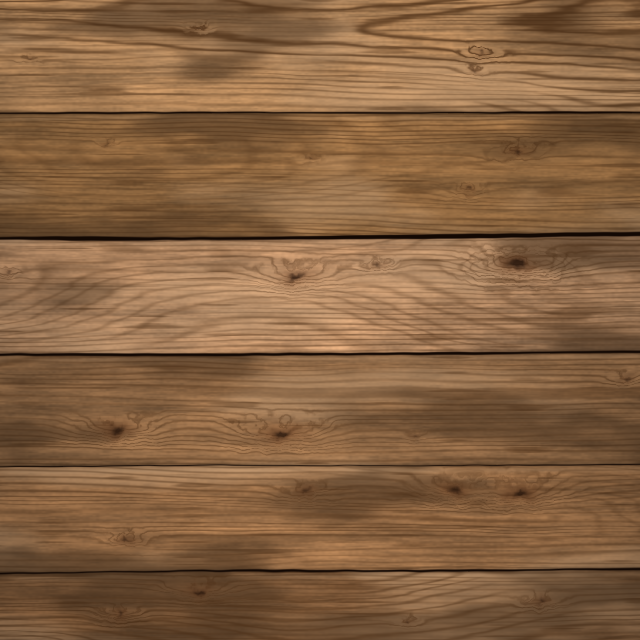
This texture is drawn by a Shadertoy shader. Its source:

```glsl
// Six weathered timber boards stacked across the canvas, split by thin dark gaps.
// Growth rings are contour lines of a stretched noise field that bulges at knots;
// fibres, cracks, stains and pale wear are layered over each board's own tone.

const int BOARDS = 6;
const int KNOTS = 4;                       // knots per board
// Boards and gaps are listed from the bottom up.
const float GAP_Y[5] = float[5](0.109, 0.273, 0.447, 0.630, 0.824);
const float GAP_HALF[5] = float[5](0.0014, 0.0006, 0.0016, 0.0032, 0.0014);
const float GAP_TILT[5] = float[5](0.005, 0.003, 0.004, 0.006, 0.004);
const float FIGURE[6] = float[6](0.60, 0.25, 0.60, 0.35, 0.25, 1.0);
const vec3 TONE[6] = vec3[6](
    vec3(0.485, 0.345, 0.225), vec3(0.61, 0.44, 0.29), vec3(0.56, 0.41, 0.275),
    vec3(0.71, 0.54, 0.395), vec3(0.56, 0.405, 0.25), vec3(0.68, 0.51, 0.345));
const vec3 LATEWOOD = vec3(0.28, 0.17, 0.08);
const vec3 STAIN = vec3(0.27, 0.19, 0.12);
const vec3 KNOT_RED = vec3(0.36, 0.20, 0.10);
const vec3 PALE = vec3(0.79, 0.64, 0.49);
const vec3 GAP_COLOR = vec3(0.07, 0.03, 0.012);
const float RING_FREQ = 105.0;             // growth rings per canvas height
const float FIGURE_FREQ = 100.0;           // density of the arched figure

float hash(vec2 p) {
    vec3 q = fract(p.xyx * vec3(0.1031, 0.1030, 0.0973));
    q += dot(q, q.yzx + 33.33);
    return fract((q.x + q.y) * q.z);
}

float noise(vec2 p) {
    vec2 i = floor(p), f = fract(p);
    f = f * f * (3.0 - 2.0 * f);
    return mix(mix(hash(i), hash(i + vec2(1, 0)), f.x),
               mix(hash(i + vec2(0, 1)), hash(i + vec2(1, 1)), f.x), f.y);
}

float fbm(vec2 p) {
    float sum = 0.0, amp = 0.533;
    for (int i = 0; i < 4; i++) {
        sum += amp * noise(p);
        p = p * 2.03 + 17.3;
        amp *= 0.5;
    }
    return sum;
}

// Dark line once per unit of phase, faded where it is too fine to resolve.
float ringLine(float phase, float sharpness) {
    float wave = pow(0.5 + 0.5 * sin(6.2832 * phase), sharpness);
    return wave * (1.0 - smoothstep(0.3, 0.8, fwidth(phase)));
}

void mainImage(out vec4 fragColor, in vec2 fragCoord) {
    vec2 p = fragCoord / iResolution.xy;
    float px = 1.0 / iResolution.y;

    // Find the board, its extent and the coverage of the gaps.
    int board = 0;
    float low = -0.04, high = 0.99, gap = 0.0, edgeShade = 0.0, edgeLight = 0.0;
    for (int i = 0; i < BOARDS - 1; i++) {
        float row = float(i);
        float edge = GAP_Y[i] + GAP_TILT[i] * (p.x - 0.5)
                   + 0.004 * (noise(vec2(p.x * 3.0, row * 7.3)) - 0.5)
                   + 0.0012 * (noise(vec2(p.x * 35.0, row * 3.1)) - 0.5);
        float width = GAP_HALF[i] * (0.6 + 0.8 * noise(vec2(p.x * 7.0, row + 40.0)));
        float d = p.y - edge;
        gap = max(gap, 1.0 - smoothstep(width - px, width + px, abs(d)));
        edgeShade += exp(-abs(d) / 0.004);
        edgeLight += step(d, 0.0) * exp(-pow((d + 0.008) / 0.004, 2.0));
        if (d > 0.0) { board = i + 1; low = GAP_Y[i]; }
    }
    if (board < BOARDS - 1) high = GAP_Y[board];
    float id = float(board);
    vec2 q = p + vec2(id * 13.7, id * 5.9);

    // Knots bend the rings around a small ragged core; most are small.
    float bulge = 0.0, core = 0.0, halo = 0.0;
    vec2 ragged = vec2(fbm(q * 45.0), fbm(q * 45.0 + 60.0)) - 0.5;
    for (int k = 0; k < KNOTS; k++) {
        vec2 seed = vec2(float(k) + 3.0, id * 9.0 + 2.0);
        float size = mix(0.35, 1.4, pow(hash(seed + 31.0), 2.0));
        vec2 center = vec2((float(k) + hash(seed)) / float(KNOTS),
                           mix(low, high, 0.18 + 0.64 * hash(seed + 17.0)));
        vec2 d = (p - center + ragged * 0.022) / size;
        vec2 wide = d / vec2(0.060, 0.018), near = d / vec2(0.024, 0.012);
        vec2 tight = d / vec2(0.009, 0.005);
        bulge += 0.03 * size * exp(-dot(wide, wide));
        halo += size * exp(-dot(near, near));
        core += size * exp(-dot(tight, tight));
    }

    // Growth rings, with irregular spacing and strength.
    float field = p.y + 0.035 * fbm(q * vec2(1.6, 8.0)) + bulge;
    float rings = ringLine(field * RING_FREQ + 2.2 * noise(vec2(q.x, field * 50.0)), 3.0);
    rings *= 0.1 + 1.2 * noise(q * vec2(3.0, 30.0));

    // Arched figure: bold crisp contours gathered in patches.
    float arch = 0.35 * p.y + 0.09 * noise(q * vec2(2.0, 9.0)) + 0.010 * fbm(q * vec2(7.0, 40.0)) + bulge;
    float patches = smoothstep(0.38, 0.60, fbm(q * vec2(1.8, 9.0) + 80.0));
    float figure = ringLine(arch * FIGURE_FREQ + noise(vec2(q.x, arch * 60.0)), 4.5);
    figure *= patches * FIGURE[board];

    // Fine surface texture, cracks and broad discolouration.
    float fibre = 0.55 * noise(q * vec2(14.0, 230.0)) + 0.45 * noise(q * vec2(60.0, 430.0)) - 0.5;
    float grit = noise(q * vec2(190.0, 330.0)) - 0.5;
    float streak = fbm(q * vec2(2.5, 42.0)) - 0.5;
    float cracks = smoothstep(0.78, 0.95, noise(q * vec2(9.0, 170.0)));
    float stain = smoothstep(0.50, 0.74, fbm(q * vec2(3.5, 13.0) + 25.0));
    float wear = smoothstep(0.48, 0.70, fbm(q * vec2(2.8, 11.0) + 140.0));
    float mottling = fbm(q * vec2(11.0, 25.0)) - 0.5;

    vec3 color = TONE[board] * (1.0 + 0.27 * fibre + 0.07 * grit + 0.40 * streak + 0.30 * mottling);
    color = mix(color, PALE, 0.40 * wear + 0.22 * min(edgeLight, 1.0));
    color = mix(color, STAIN, 0.54 * stain);
    color = mix(color, LATEWOOD, 0.36 * rings + 0.68 * figure * (1.0 - 0.36 * rings));
    color = mix(color, LATEWOOD, 0.36 * cracks);
    color = mix(color, KNOT_RED, 0.45 * min(halo, 1.0));
    color = mix(color, GAP_COLOR, 0.60 * min(core, 1.0));

    // Soft overall light, darker at the lower corners, then the gaps.
    color *= 1.04 - 0.22 * pow(abs(p.x - 0.5) * 2.0, 2.0) * (1.0 - 0.5 * p.y);
    color *= 1.0 - 0.28 * min(edgeShade, 1.0);
    color = mix(color, GAP_COLOR, gap);
    fragColor = vec4(clamp(color, 0.0, 1.0), 1.0);
}
```
